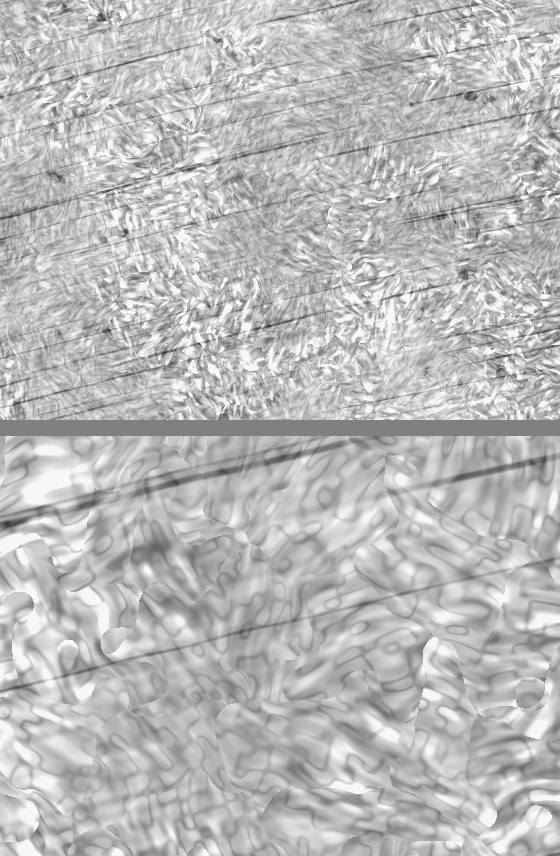
Top, the full canvas; bottom, a detail of the centre.
Reproduce this texture procedurally as a Shadertoy shader.

```glsl
// Etched, polished metal under a microscope: grey laths, slanted scratches, dark pits.

#define BASE_GREY 0.752
#define GRAIN_SCALE 11.0
#define LATH_FREQ vec2(46.0, 125.0)
#define OUTLINE_FREQ 105.0
#define LATH_CONTRAST 0.27
#define OUTLINE_CONTRAST 0.14
#define FLAKE_BRIGHTNESS 0.20
#define SCRATCH_COUNT 54
#define SCRATCH_DEPTH 0.30
#define PIT_COUNT 36
#define PIT_DEPTH 0.40

vec2 hash2(vec2 p) {
    vec3 q = fract(vec3(p.xyx) * vec3(0.1031, 0.1030, 0.0973));
    q += dot(q, q.yzx + 33.33);
    return fract((q.xx + q.yz) * q.zy);
}

float noise(vec2 p) {
    vec2 cell = floor(p), f = fract(p);
    f = f * f * (3.0 - 2.0 * f);
    float low = mix(hash2(cell).x, hash2(cell + vec2(1, 0)).x, f.x);
    float high = mix(hash2(cell + vec2(0, 1)).x, hash2(cell + vec2(1, 1)).x, f.x);
    return mix(low, high, f.y);
}

float fbm(vec2 p) {
    float sum = 0.0, gain = 0.53;
    for (int i = 0; i < 4; i++) {
        sum += gain * noise(p);
        p = mat2(1.6, 1.2, -1.2, 1.6) * p + 17.3;
        gain *= 0.5;
    }
    return sum;
}

// Random id of the nearest crystal grain
vec2 grainId(vec2 p) {
    vec2 cell = floor(p), id = vec2(0);
    float nearest = 9.0;
    for (int y = -1; y <= 1; y++)
    for (int x = -1; x <= 1; x++) {
        vec2 neighbour = cell + vec2(x, y);
        float d = distance(p, neighbour + hash2(neighbour + 50.0));
        if (d < nearest) { nearest = d; id = hash2(neighbour + 90.0); }
    }
    return id;
}

// Height across the gently bending polishing direction
float acrossScratch(vec2 p) {
    return p.y - 0.27 * p.x + 0.03 * p.x * p.x;
}

float scratches(vec2 p, float across, float pixel) {
    float dark = 0.0;
    for (int i = 0; i < SCRATCH_COUNT; i++) {
        float n = float(i);
        vec2 place = hash2(vec2(n, 7.0)), shape = hash2(vec2(n, 23.0));
        vec2 tilt = hash2(vec2(n, 41.0));
        float offset = mix(-0.33, 1.0, (n + 2.0 * place.x) / float(SCRATCH_COUNT));
        float start = mix(-0.6, 1.1, place.y);
        float end = start + mix(0.25, 1.3, shape.x);
        float width = mix(0.0006, 0.0030, shape.y * shape.y * shape.y);
        float wobble = 0.002 * (noise(vec2(p.x * 22.0, n)) - 0.5);
        float d = abs(across - offset - 0.03 * (tilt.x - 0.5) * p.x + wobble);
        float line = 1.0 - smoothstep(width * 0.4, width + max(0.0016, pixel), d);
        line *= smoothstep(start, start + 0.12, p.x) * (1.0 - smoothstep(end - 0.12, end, p.x));
        line *= 0.5 + 0.7 * noise(vec2(p.x * 45.0, n + 60.0));
        dark = max(dark, line * mix(0.4, 1.0, max(shape.y, tilt.y * 0.7)));
    }
    return dark;
}

float pits(vec2 p, float aspect, float pixel) {
    float dark = 0.0;
    float ragged = 0.016 * (noise(p * 85.0) - 0.5) + 0.006 * (noise(p * 190.0) - 0.5);
    for (int i = 0; i < PIT_COUNT; i++) {
        vec2 centre = hash2(vec2(float(i), 131.0)) * vec2(aspect, 1.0);
        vec2 shape = hash2(vec2(float(i), 177.0));
        float radius = mix(0.003, 0.013, shape.x * shape.x);
        float d = length((p - centre) * vec2(mix(0.65, 1.1, shape.y), 1.0));
        float core = 1.0 - smoothstep(radius * 0.4, radius * 1.2 + pixel, d + ragged);
        float halo = 0.2 * exp(-d * d / (radius * radius * 7.0));
        dark = max(dark, max(core * mix(0.45, 1.0, shape.x), halo));
    }
    return dark;
}

void mainImage(out vec4 fragColor, in vec2 fragCoord) {
    vec2 p = fragCoord / iResolution.y;
    float aspect = iResolution.x / iResolution.y, pixel = 1.0 / iResolution.y;
    float across = acrossScratch(p);

    // Each grain turns its own laths
    vec2 warp = vec2(noise(p * 30.0), noise(p * 30.0 + 71.0)) - 0.5;
    vec2 grain = grainId(p * GRAIN_SCALE + warp * 0.9);
    float angle = 6.2832 * grain.x, c = cos(angle), s = sin(angle);
    vec2 turned = mat2(c, -s, s, c) * (p + warp * 0.012) + grain * 9.0;
    float lath = noise(turned * LATH_FREQ);
    float fine = noise(turned * LATH_FREQ * 1.7 + 31.0);

    // Thin dark outlines and faint polishing streaks
    float contour = abs(noise(turned * OUTLINE_FREQ * vec2(0.75, 1.2) + 13.0) - 0.5);
    float outline = smoothstep(0.0, 0.24, contour);
    float streak = noise(vec2(p.x * 9.0, across * 170.0));

    // Patches vary in tone and contrast
    float broad = fbm(p * 4.5 + 3.0);
    float patchy = smoothstep(0.38, 0.66, fbm(p * 7.0 + 40.0));
    float contrast = mix(0.75, 1.2, patchy);
    float flake = smoothstep(0.62, 0.86, lath) * patchy;

    float grey = BASE_GREY + 0.24 * (broad - 0.5) + 0.03 * (grain.y - 0.5);
    grey += contrast * LATH_CONTRAST * (lath - 0.5 + 0.75 * (fine - 0.5));
    grey += contrast * OUTLINE_CONTRAST * (outline - 0.6);
    grey += 0.13 * (streak - 0.5) + FLAKE_BRIGHTNESS * flake;
    grey -= SCRATCH_DEPTH * scratches(p, across, pixel);
    grey -= PIT_DEPTH * pits(p, aspect, pixel);
    fragColor = vec4(vec3(clamp(grey, 0.2, 0.97)), 1.0);
}
```
